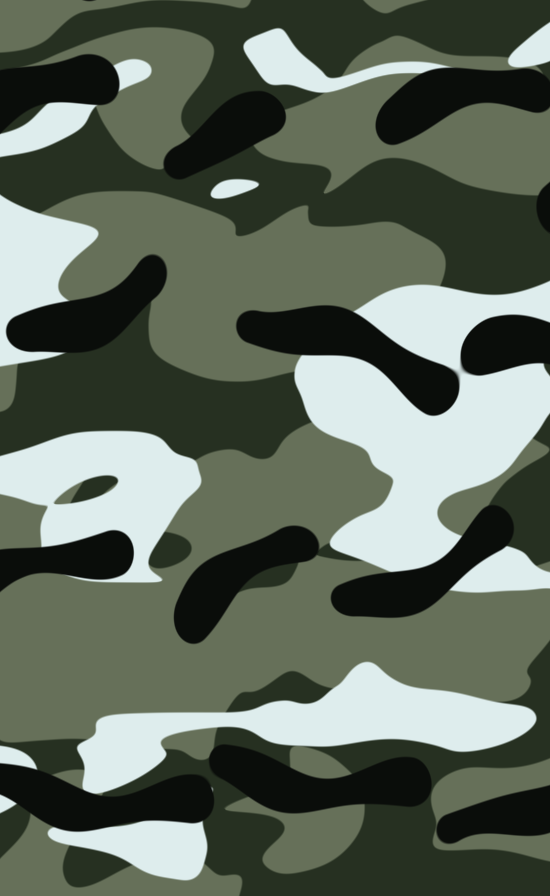
Give the GLSL for this pattern, as a WebGL 1 fragment shader.

```glsl
precision highp float;
// Woodland camouflage: dark and pale flowing patches under bent black strokes.

uniform vec2 u_resolution;

const vec3 OLIVE = vec3(0.40, 0.44, 0.35);
const vec3 FOREST = vec3(0.15, 0.19, 0.13);
const vec3 FROST = vec3(0.87, 0.93, 0.93);
const vec3 SOOT = vec3(0.04, 0.05, 0.04);

const float TAU = 6.2831853;
const float STROKE_CELL = 0.4;

vec2 hash2(vec2 p) {
  vec3 q = fract(p.xyx * vec3(0.1031, 0.1030, 0.0973));
  q += dot(q, q.yzx + 33.33);
  return fract((q.xx + q.yz) * q.zy);
}

mat2 rotation(float angle) {
  float c = cos(angle), s = sin(angle);
  return mat2(c, -s, s, c);
}

float cornerSlope(vec2 corner, vec2 offset) {
  float angle = TAU * hash2(corner).x;
  return dot(vec2(cos(angle), sin(angle)), offset);
}

float gradientNoise(vec2 p) {
  vec2 i = floor(p), f = p - i;
  vec2 u = f * f * f * (f * (f * 6.0 - 15.0) + 10.0);
  vec2 e = vec2(1.0, 0.0);
  float low = mix(cornerSlope(i, f), cornerSlope(i + e, f - e), u.x);
  float high = mix(cornerSlope(i + e.yx, f - e.yx), cornerSlope(i + 1.0, f - 1.0), u.x);
  return mix(low, high, u.y);
}

// Warped two-octave noise, stretched sideways into lobed patches.
float patchField(vec2 p, vec2 scale, vec2 seed) {
  vec2 q = rotation(0.15) * p * scale + seed;
  vec2 warp = vec2(gradientNoise(q * 1.2 + 17.3), gradientNoise(q * 1.2 + 41.7));
  q += 0.75 * warp;
  return gradientNoise(q) + 0.32 * gradientNoise(q * 2.0 + 9.1);
}

// Dividing by the local slope keeps every contour equally crisp.
float patchMask(vec2 p, vec2 scale, vec2 seed, float level, float edge) {
  vec2 e = vec2(0.002, 0.0);
  float here = patchField(p, scale, seed);
  vec2 slope = vec2(patchField(p + e, scale, seed), patchField(p + e.yx, scale, seed)) - here;
  float dist = (here - level) / max(length(slope) / e.x, 0.05);
  return smoothstep(-edge, edge, dist);
}

float smoothMin(float a, float b, float k) {
  float h = max(k - abs(a - b), 0.0) / k;
  return min(a, b) - 0.25 * h * h * k;
}

// Wavy capsule of uneven thickness, centred on the origin.
float bentStroke(vec2 p, float halfLength, float radius, float phase) {
  p.y += 0.022 * sin(p.x * 17.0 + phase);
  float thickness = radius + 0.009 * sin(p.x * 25.0 + phase * 2.0);
  p.x -= clamp(p.x, -halfLength, halfLength);
  return length(p) - thickness;
}

// One stroke per cell in staggered rows, most of them rising to the right.
float strokeDistance(vec2 p, float size, vec2 seed) {
  float nearest = 1.0;
  float row = floor(p.y / size);
  for (int j = -1; j <= 1; j++) {
    float y = row + float(j);
    float shift = 0.5 * mod(y, 2.0);
    float column = floor(p.x / size - shift);
    for (int i = -1; i <= 1; i++) {
      vec2 cell = vec2(column + float(i), y);
      vec2 place = hash2(cell + seed);
      vec2 form = hash2(cell + seed + 53.0);
      vec2 turn = hash2(cell + seed + 97.0);
      vec2 centre = (cell + vec2(shift, 0.0) + 0.5 + 0.32 * (place - 0.5)) * size;
      float angle = turn.x < 0.3 ? mix(-0.55, -0.1, turn.y) : mix(0.15, 0.85, turn.y);
      vec2 local = rotation(angle) * (p - centre);
      float halfLength = mix(0.085, 0.185, form.x);
      float radius = mix(0.031, 0.046, form.y);
      float d = bentStroke(local, halfLength, radius, TAU * place.x);
      nearest = smoothMin(nearest, d, 0.035);
    }
  }
  return nearest;
}

void main() {
  vec2 p = gl_FragCoord.xy / u_resolution.x;
  float edge = max(0.9 / u_resolution.x, 0.0022);

  // Layers from the ground up.
  float forest = patchMask(p, vec2(2.7, 4.6), vec2(12.4, 5.7), 0.06, edge);
  float frost = patchMask(p, vec2(2.5, 4.5), vec2(63.2, 38.5), 0.12, edge);
  float soot = 1.0 - smoothstep(-edge, edge, strokeDistance(p, STROKE_CELL, vec2(7.0, 23.0)));

  vec3 color = mix(OLIVE, FOREST, forest);
  color = mix(color, FROST, frost);
  color = mix(color, SOOT, soot);
  gl_FragColor = vec4(color, 1.0);
}
```
